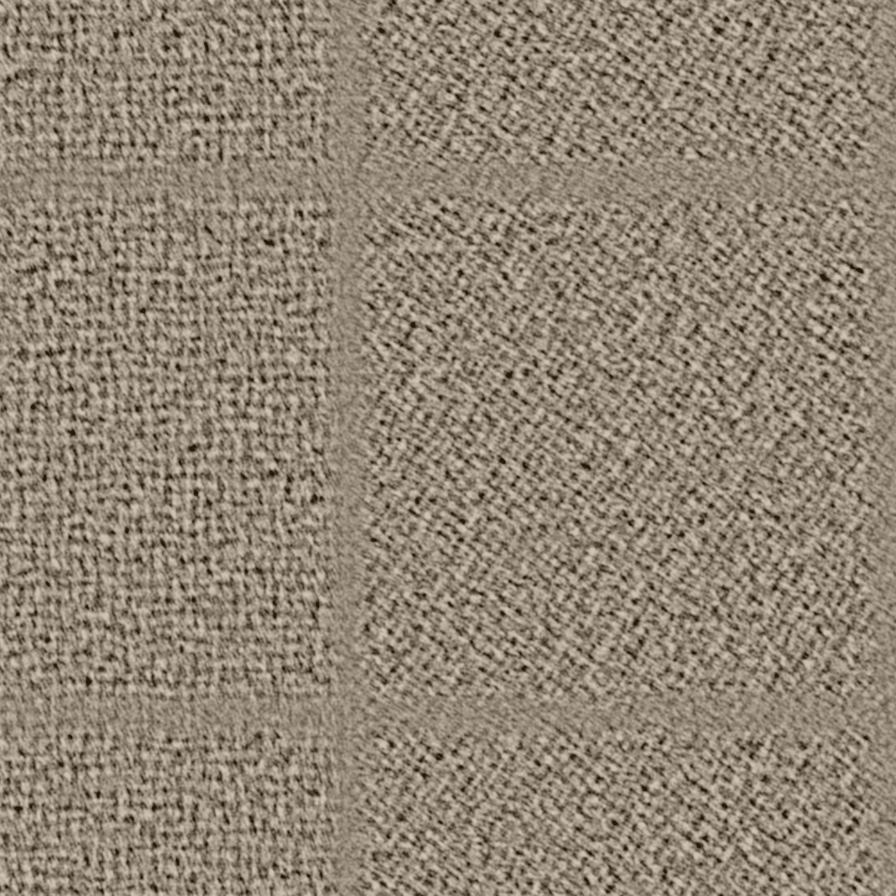
Give the GLSL for this texture, as a Shadertoy shader.

```glsl
// Coarse knitted cloth in taupe, divided into panels by soft, flattened bands.
// A warped weave and slanted band-limited fibre noise add up to one height,
// which is calmed near the bands and then turned into a warm tone.

const float TAU = 6.2831853;
const vec2 BAND_CENTER = vec2(0.388, 0.203);
const vec2 BAND_PERIOD = vec2(0.605, 0.594);
const vec2 GRID_STITCHES = vec2(67.0, 65.0);
const vec2 STAGGERED_STITCHES = vec2(56.0, 49.0);
const vec3 WARM_TINT = vec3(0.0, -0.045, -0.105);

vec2 hash2(vec2 p) {
    vec3 q = fract(vec3(p.xyx) * vec3(0.1031, 0.1030, 0.0973));
    q += dot(q, q.yzx + 33.33);
    return 2.0 * fract((q.xx + q.yz) * q.zy) - 1.0;
}

float cornerSlope(vec2 cell, vec2 f, vec2 corner) {
    return dot(hash2(cell + corner), f - corner);
}

// Gradient noise scaled to a spread of about one; it has little broad drift
float noise(vec2 p) {
    vec2 cell = floor(p);
    vec2 f = fract(p);
    vec2 u = f * f * f * (f * (f * 6.0 - 15.0) + 10.0);
    float low = mix(cornerSlope(cell, f, vec2(0.0)),
                    cornerSlope(cell, f, vec2(1.0, 0.0)), u.x);
    float high = mix(cornerSlope(cell, f, vec2(0.0, 1.0)),
                     cornerSlope(cell, f, vec2(1.0)), u.x);
    return 4.2 * mix(low, high, u.y);
}

vec2 rotate(vec2 p, float angle) {
    float c = cos(angle), s = sin(angle);
    return vec2(c * p.x + s * p.y, c * p.y - s * p.x);
}

// Noise stretched along a direction; density is cells along and across it
float fibres(vec2 p, float angle, vec2 density) {
    return noise(rotate(p, angle) * density + 400.0);
}

// Pushes stitches out of line by a slow bend and a quick jitter
vec2 warp(vec2 p) {
    vec2 bend = vec2(noise(p * 17.0), noise(p * 17.0 + 71.0)) * 0.0025;
    vec2 jitter = vec2(noise(p * 60.0 + 13.0), noise(p * 60.0 + 47.0)) * 0.0014;
    return p + bend + jitter;
}

float gridWeave(vec2 p) {
    vec2 wave = cos(TAU * GRID_STITCHES * p);
    return 0.5 * (wave.x + wave.y);
}

float staggeredWeave(vec2 p, float tilt) {
    vec2 wave = cos(TAU * STAGGERED_STITCHES * rotate(p, tilt));
    return wave.x * wave.y;
}

// Height of one kind of cloth: x holds stitch relief, y holds fine fibres
vec2 clothHeight(vec2 p, float weave, float lean) {
    float clumps = fibres(p, lean, vec2(68.0, 118.0));
    float strands = fibres(p, lean, vec2(130.0, 235.0));
    return vec2(0.95 * weave + 0.58 * clumps, 0.58 * strands);
}

// 0 in the middle of a band, 1 on the open panels
float panelMask(vec2 p) {
    vec2 q = (p - BAND_CENTER) / BAND_PERIOD;
    vec2 d = abs(fract(q + 0.5) - 0.5) * BAND_PERIOD;
    d += 0.003 * noise(p * 80.0 + 5.0);
    vec2 open = smoothstep(vec2(0.006), vec2(0.034), d);
    return open.x * open.y;
}

// Bends the tone curve so the shadows fall off faster than the lights
vec3 clothColor(float height) {
    float z = clamp(height, -2.3, 2.2);
    float tone = 0.582 + 0.146 * z - 0.02 * z * z;
    return clamp(tone + WARM_TINT, 0.0, 1.0);
}

void mainImage(out vec4 fragColor, in vec2 fragCoord) {
    vec2 p = fragCoord / iResolution.y;
    vec2 warped = warp(p);

    // Steep square stitches on the left, flatter staggered ones on the right
    float fan = 0.12 * p.y;
    vec2 steep = clothHeight(p, gridWeave(warped), -1.2 + fan);
    vec2 flat_ = clothHeight(p, staggeredWeave(warped, 0.15), -0.58 + fan);
    float side = smoothstep(-0.02, 0.02, p.x - BAND_CENTER.x);
    vec2 cloth = mix(steep, flat_, side);

    // Bands keep some fibre but lose most of the stitch relief
    float open = panelMask(p);
    float fuzz = 0.3 * noise(p * 250.0 + 31.0);
    float height = cloth.x * mix(0.38, 1.0, open);
    height += (cloth.y + fuzz) * mix(0.75, 1.0, open);

    fragColor = vec4(clothColor(1.06 * height), 1.0);
}
```
